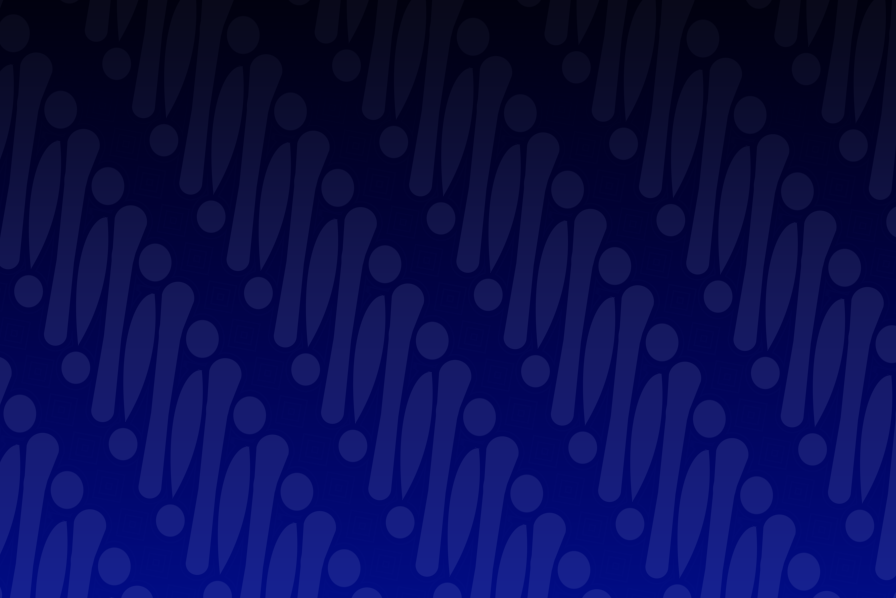
Write a Shadertoy shader that draws this pattern.

```glsl
// Slanted batik "parang" motif: clubs, leaves and beads in diagonal bands over a
// night-blue vertical gradient. A sheared lattice repeats one cell of distance
// functions; thin contours and nested tilted squares fill the gaps faintly.

const float WIDTH = 768.0;               // design units across the canvas
const vec2 ACROSS = vec2(197.0, 1.5);    // lattice step from band to band
const vec2 DOWN = vec2(40.5, 65.5);      // lattice step along a band
const vec2 ORIGIN = vec2(133.0, 225.0);  // centre of one large bead

float ellipse(vec2 p, vec2 radii) {
    return (length(p / radii) - 1.0) * min(radii.x, radii.y);
}

float taperedCapsule(vec2 p, vec2 a, vec2 b, float ra, float rb) {
    vec2 pa = p - a, ba = b - a;
    float h = clamp(dot(pa, ba) / dot(ba, ba), 0.0, 1.0);
    return length(pa - ba * h) - mix(ra, rb, h);
}

float smoothMin(float a, float b, float k) {
    float h = max(k - abs(a - b), 0.0) / k;
    return min(a, b) - 0.25 * k * h * h;
}

// Leaf from tip a to tip b: full, skewed left side and shallow right side.
float leaf(vec2 p, vec2 a, vec2 b, float fullness, float shallow) {
    float len = length(b - a);
    vec2 axis = (b - a) / len;
    float along = dot(p - a, axis);
    float side = dot(p - a, vec2(-axis.y, axis.x));
    float u = clamp(along / len, 0.004, 1.0);
    float root = sqrt(u);
    float leftSlope = fullness / len * (0.5 / root - 1.5 * root);
    float rightSlope = shallow / len * (1.0 - 2.0 * u);
    float left = (side - fullness * root * (1.0 - u)) / sqrt(1.0 + leftSlope * leftSlope);
    float right = (-side - shallow * u * (1.0 - u)) / sqrt(1.0 + rightSlope * rightSlope);
    return max(max(left, right), max(-along, along - len));
}

// Round head, narrow neck and a swelling foot.
float club(vec2 p) {
    vec2 neck = vec2(-27.5, -6.0), waist = vec2(-36.5, 64.0);
    float head = taperedCapsule(p, vec2(-21.0, -35.0), neck, 14.0, 9.3);
    float shaft = taperedCapsule(p, neck, waist, 9.3, 7.5);
    float foot = taperedCapsule(p, waist, vec2(-45.0, 127.0), 7.5, 9.8);
    return smoothMin(head, min(shaft, foot), 2.0);
}

float motif(vec2 p) {
    float beads = min(ellipse(p, vec2(14.0, 16.2)),
                      ellipse(p - vec2(48.0, -39.3), vec2(12.3, 13.8)));
    float blade = leaf(p, vec2(-41.0, -38.5), vec2(-66.0, 71.0), 38.0, 37.0);
    return min(beads, min(blade, club(p)));
}

// Square-shaped distance from the centre of a tilted square.
float tiltedSquare(vec2 p, float angle) {
    float c = cos(angle), s = sin(angle);
    vec2 q = abs(mat2(c, -s, s, c) * p);
    return max(q.x, q.y);
}

float stroke(float d, float halfWidth, float blur) {
    return 1.0 - smoothstep(halfWidth - blur, halfWidth + blur, abs(d));
}

// x: distance to the motifs, y: distance from the nearest square centre.
vec2 bandField(vec2 p) {
    vec2 cell = inverse(mat2(ACROSS, DOWN)) * p;
    vec2 field = vec2(1e3);
    for (int i = -1; i <= 2; i++) {
        vec2 q = p - (floor(cell.y) - float(i)) * DOWN;
        q -= floor((q.x + 102.0) / ACROSS.x) * ACROSS;
        vec2 s = q - vec2(56.0, 29.5);
        float squares = min(tiltedSquare(s, 0.18), tiltedSquare(s - 0.5 * DOWN, 0.18));
        field = min(field, vec2(motif(q), squares));
    }
    return field;
}

vec3 nightGradient(float depth) {
    float green = 0.004 + 0.044 * depth * depth * depth;
    return vec3(0.004, green, mix(0.06, 0.52, pow(depth, 1.1)));
}

void mainImage(out vec4 fragColor, in vec2 fragCoord) {
    float unit = WIDTH / iResolution.x;
    vec2 p = vec2(fragCoord.x, iResolution.y - fragCoord.y) * unit;
    float depth = 1.0 - fragCoord.y / iResolution.y;
    vec2 field = bandField(p - ORIGIN);

    // Faint ornament in the gaps
    float gap = smoothstep(5.0, 7.0, field.x);
    float rings = stroke(mod(field.y, 4.7) - 2.35, 0.6, unit * 0.6);
    rings *= gap * (1.0 - smoothstep(14.0, 15.0, field.y));
    float contour = stroke(field.x - 4.5, 0.6, unit * 0.6);
    float ornament = max(rings, contour) * 0.022;

    // Translucent motifs, dimmer towards the top
    float cover = 1.0 - smoothstep(-0.8 * unit, 0.8 * unit, field.x);
    float opacity = mix(0.05, 0.135, smoothstep(0.0, 0.6, depth));

    vec3 color = nightGradient(depth);
    color = mix(color, vec3(0.25, 0.28, 0.75), ornament * smoothstep(0.0, 0.5, depth));
    color = mix(color, vec3(0.60, 0.66, 0.88), cover * opacity);
    fragColor = vec4(color, 1.0);
}
```
